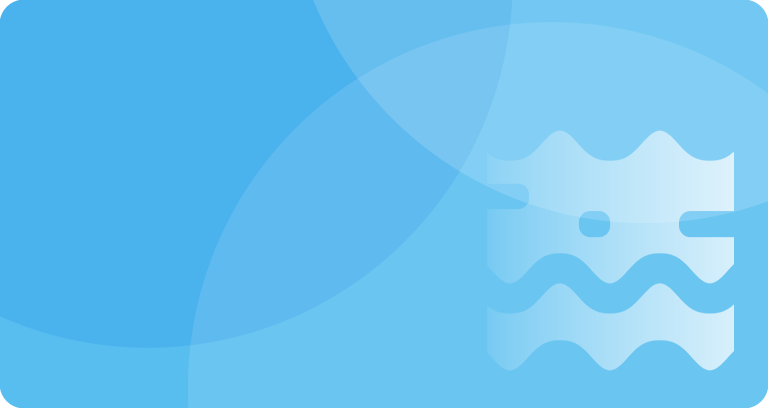
Write a Shadertoy shader that draws this background.

```glsl
// Flat blue banner: three overlapping translucent discs, and a wavy pale
// emblem fading in from left to right, on a card with rounded corners.
// Shapes are signed distances in canvas heights, blended layer by layer.

const float TAU = 6.2831853;

// Antialiased coverage of a signed distance
float cover(float d) {
    return clamp(0.5 - d * iResolution.y, 0.0, 1.0);
}

float disc(vec2 p, vec2 center, float radius) {
    return cover(length(p - center) - radius);
}

float roundBox(vec2 p, vec2 halfSize, float radius) {
    vec2 q = abs(p) - halfSize + radius;
    return length(max(q, 0.0)) + min(max(q.x, q.y), 0.0) - radius;
}

// Ripple height; positive sharpness narrows crests, negative narrows troughs
float ripple(float x, float sharpness) {
    float phase = TAU * (x - 1.379) / 0.2463;
    return 0.0369 * cos(phase) + sharpness * (cos(2.0 * phase) - 1.0);
}

// Strip between two rippled edges
float waveBand(vec2 p, float bottom, float top) {
    float upper = p.y - top - ripple(p.x, 0.0062);
    float lower = bottom + ripple(p.x, -0.0062) - p.y;
    return 0.78 * max(upper, lower);
}

float emblem(vec2 p) {
    float body = waveBand(p, 0.3424, 0.6429);
    // Rounded slots cut from the upper band
    float slots = roundBox(p - vec2(1.200, 0.5185), vec2(0.103, 0.031), 0.027);
    slots = min(slots, roundBox(p - vec2(1.4643, 0.4507), vec2(0.0385, 0.032), 0.028));
    slots = min(slots, roundBox(p - vec2(1.790, 0.4507), vec2(0.1176, 0.032), 0.028));
    float d = min(max(body, -slots), waveBand(p, 0.1293, 0.2685));
    // Straight vertical ends
    return max(d, abs(p.x - 1.5037) - 0.3042);
}

void mainImage(out vec4 fragColor, in vec2 fragCoord) {
    vec2 card = vec2(1.8916, 1.0);
    vec2 p = fragCoord / iResolution.xy * card;
    vec3 white = vec3(1.0);

    // Background and discs
    vec3 color = vec3(0.345, 0.745, 0.940);
    color = mix(color, vec3(0.290, 0.698, 0.928), disc(p, vec2(0.3645, 1.0456), 0.898));
    color = mix(color, white, 0.115 * disc(p, vec2(1.3596, 0.0493), 0.8966));
    color = mix(color, white, 0.155 * disc(p, vec2(1.5887, 1.3374), 0.8842));

    // Emblem with a horizontal fade
    float fade = clamp((p.x - 1.1995) / 0.6084, 0.0, 1.0);
    color = mix(color, white, mix(0.07, 0.73, pow(fade, 0.85)) * cover(emblem(p)));

    // Card corners
    color = mix(white, color, cover(roundBox(p - 0.5 * card, 0.5 * card + 0.001, 0.06)));
    fragColor = vec4(color, 1.0);
}
```
